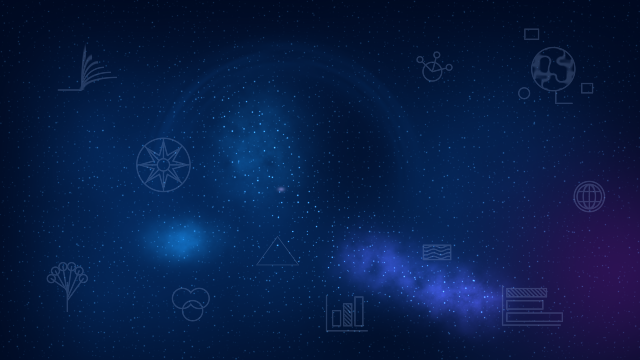
Reproduce this background procedurally as a WebGL 1 fragment shader.

```glsl
precision highp float;
uniform vec2 u_resolution;

const vec3 NAVY = vec3(0.0, 0.035, 0.125);
const vec3 BLUE = vec3(0.015, 0.145, 0.335);
const vec3 PURPLE = vec3(0.19, 0.07, 0.34);
const vec3 CYAN = vec3(0.05, 0.27, 0.4);
const vec3 VIOLET = vec3(0.2, 0.2, 0.52);
const vec3 STARLIGHT = vec3(0.35, 0.72, 0.95);
const vec3 CHALK = vec3(0.55, 0.65, 0.85);
const vec2 HALO_CENTER = vec2(0.79, 0.5);
const float HALO_RADIUS = 0.345;
const float LINE_WIDTH = 0.0006;
const float LINE_OPACITY = 0.25;
const float STAR_RADIUS = 0.0022;

float hash(vec2 p) { return fract(sin(dot(p, vec2(127.1, 311.7))) * 43758.5); }

float noise(vec2 p) {
  vec2 i = floor(p), f = fract(p);
  f = f * f * (3.0 - 2.0 * f);
  return mix(mix(hash(i), hash(i + vec2(1, 0)), f.x),
             mix(hash(i + vec2(0, 1)), hash(i + 1.0), f.x), f.y);
}

float fbm(vec2 p) {
  float sum = 0.0, amp = 0.5;
  for (int i = 0; i < 5; i++) { sum += amp * noise(p); p = p * 2.03 + 7.3; amp *= 0.5; }
  return sum;
}

float glow(vec2 p, vec2 center, vec2 size) {
  vec2 q = (p - center) / size;
  return exp(-dot(q, q));
}

// Outline distances
float seg(vec2 p, vec2 a, vec2 b) {
  vec2 d = b - a;
  return length(p - a - d * clamp(dot(p - a, d) / dot(d, d), 0.0, 1.0));
}
float ring(vec2 p, vec2 c, float r) { return abs(length(p - c) - r); }
float oval(vec2 q, vec2 r) { return abs(length(q / r) - 1.0) * min(r.x, r.y); }
float box(vec2 p, vec2 c, vec2 h) {
  vec2 q = abs(p - c) - h;
  return length(max(q, 0.0)) + min(max(q.x, q.y), 0.0);
}
float axes(vec2 p, vec2 o, vec2 size) {
  return min(seg(p, o, o + vec2(size.x, 0)), seg(p, o, o + vec2(0, size.y)));
}

float wheel(vec2 q) {
  float a = mod(atan(q.y, q.x) + 0.3927, 0.7854) - 0.3927;
  vec2 s = length(q) * vec2(cos(a), abs(sin(a)));
  float d = min(seg(s, vec2(0.017, 0), vec2(0.074, 0)), seg(s, vec2(0.066, 0), vec2(0.026, 0.011)));
  return min(d, min(ring(q, vec2(0), 0.074), ring(q, vec2(0), 0.017)));
}

float charts(vec2 p) {
  float d = min(axes(p, vec2(0.907, 0.081), vec2(0.113, 0.097)), axes(p, vec2(1.396, 0.097), vec2(0.16, 0.109)));
  float hatch = abs(fract((p.x + p.y) * 90.0) - 0.5) / 127.0;
  for (int i = 0; i < 3; i++) {
    float k = float(i), h = 0.021 + 0.0095 * k, w = 0.055 - 0.021 * k + 0.016 * k * k;
    float column = box(p, vec2(0.935 + 0.031 * k, 0.095 + h), vec2(0.011, h));
    float row = box(p, vec2(1.408 + w, 0.187 - 0.034 * k), vec2(w, 0.0115));
    d = min(d, min(abs(column), abs(row)));
    if (i < 2) d = min(d, max(i == 1 ? column : row, hatch));
  }
  return d;
}

// Fan, tree and hub with satellites
float sprouts(vec2 p) {
  vec2 q = p - vec2(0.227, 0.75), t = p - vec2(0.187, 0.135), hub = p - vec2(1.201, 0.801);
  float d = min(min(seg(q, vec2(-0.065, 0), vec2(0)), seg(t, vec2(0), vec2(0, 0.08))), ring(hub, vec2(0), 0.026));
  for (int i = 0; i < 6; i++) {
    float k = float(i), a = 0.25 + 0.53 * k;
    vec2 r = vec2(0.012 + 0.017 * k, 0.105 - 0.014 * k), dir = vec2(cos(a), sin(a));
    if (q.y > 0.0 && q.x < r.x) d = min(d, oval(q - vec2(r.x, 0), r));
    vec2 tip = vec2(0, 0.08) + 0.046 * dir;
    d = min(d, min(seg(t, vec2(0, 0.03 + 0.006 * k), tip), ring(t, tip, 0.011)));
    if (mod(k, 2.0) < 0.5) d = min(d, min(seg(hub, vec2(0), dir * 0.04), ring(hub, dir * 0.048, 0.008)));
  }
  return d;
}

float sketches(vec2 p) {
  float d = min(min(charts(p), sprouts(p)), wheel(p - vec2(0.454, 0.542)));
  // Globes and callouts
  vec2 w = p - vec2(1.537, 0.808), g = p - vec2(1.637, 0.454);
  d = min(d, min(ring(w, vec2(0), 0.06), max(abs(noise(w * 45.0) - 0.5) * 0.018, length(w) - 0.06)));
  d = min(d, min(abs(box(w, vec2(-0.06, 0.097), vec2(0.019, 0.014))), abs(box(w, vec2(0.094, -0.053), vec2(0.015, 0.013)))));
  d = min(d, min(ring(w, vec2(-0.081, -0.067), 0.015), axes(w, vec2(0.007, -0.095), vec2(0.045, 0.035))));
  float grid = min(oval(g, vec2(0.017, 0.034)), min(abs(g.x), abs(abs(g.y) - 0.014)));
  d = min(d, min(min(ring(g, vec2(0), 0.034), ring(g, vec2(0), 0.042)), max(grid, length(g) - 0.034)));
  // Linked circles, peak and wavy panel
  d = min(d, min(ring(vec2(abs(p.x - 0.53), p.y), vec2(0.023, 0.171), 0.028), ring(p, vec2(0.535, 0.137), 0.028)));
  vec2 m = vec2(abs(p.x - 0.771), p.y - 0.264);
  d = min(d, 0.0008 + min(seg(m, vec2(0, 0.079), vec2(0.058, 0)), seg(m, vec2(0), vec2(0.058, 0))));
  float panel = box(p, vec2(1.214, 0.299), vec2(0.038, 0.02));
  float waves = abs(fract(p.y * 100.0 + 0.3 * sin(p.x * 150.0)) - 0.5) / 100.0;
  return min(d, min(abs(panel), max(panel, waves)));
}

float stars(vec2 p, float cells, float px) {
  vec2 id = floor(p * cells), at = 0.2 + 0.6 * vec2(hash(id), hash(id + 31.7));
  float light = pow(hash(id + 73.1), 5.0), r = max(STAR_RADIUS * (0.4 + 0.6 * light), 0.6 * px);
  return light * glow(fract(p * cells) / cells, at / cells, vec2(r));
}

void main() {
  float px = 1.0 / u_resolution.y;
  vec2 p = gl_FragCoord.xy * px, h = p - HALO_CENTER;
  float dust = fbm(p * 24.0), radius = length(h);
  // Blue field with dark edges and hollows
  float field = smoothstep(-0.12, 0.32, p.x) * (1.0 - smoothstep(1.3, 1.95, p.x));
  field *= (1.0 - smoothstep(0.5, 1.08, p.y)) * smoothstep(-0.3, 0.3, p.y);
  field *= 1.0 - 0.6 * glow(p, vec2(0.98, 0.57), vec2(0.19, 0.25));
  field *= 1.0 - 0.6 * glow(p, vec2(1.08, 0.05), vec2(0.35, 0.13));
  vec3 color = mix(NAVY, BLUE, field * (0.8 + 0.45 * fbm(p * 5.0)));
  color = mix(color, PURPLE, 0.9 * glow(p, vec2(1.72, 0.25), vec2(0.3, 0.27)));
  // Streaked halo
  float streak = noise(vec2(radius * 90.0, 3.0 * h.x / max(radius, 0.01)));
  float halo = glow(vec2(radius), vec2(HALO_RADIUS), vec2(0.07)) * smoothstep(-0.15, 0.2, h.y);
  color += halo * (0.3 + 0.7 * streak) * vec3(0.008, 0.045, 0.08);
  // Nebulae and diagonal dust band
  color += CYAN * glow(p, vec2(0.72, 0.585), vec2(0.11, 0.14)) * (0.1 + 0.75 * dust);
  color += CYAN * glow(p, vec2(0.51, 0.33), vec2(0.095, 0.055)) * (0.35 + 0.9 * dust);
  float band = exp(-pow(seg(p, vec2(1.02, 0.28), vec2(1.32, 0.16)) / 0.075, 2.0));
  color += VIOLET * (band * (0.12 + dust) + 0.9 * dust * glow(p, vec2(1.28, 0.18), vec2(0.1, 0.04)));
  // Stars, denser near the nebulae
  float trail = exp(-pow(seg(p, vec2(0.68, 0.66), vec2(0.94, 0.26)) / 0.13, 2.0)), light = 0.0;
  for (int i = 0; i < 3; i++) light += stars(p + 3.7 * float(i), 20.0 + 26.0 * float(i), px);
  color += STARLIGHT * light * (0.2 + 0.55 * max(trail, band) + 0.2 * field);
  color += vec3(0.35, 0.25, 0.3) * glow(p, vec2(0.781, 0.474), vec2(0.009, 0.006));
  // Chalk drawings
  float chalk = 1.0 - smoothstep(LINE_WIDTH, LINE_WIDTH + px, sketches(p));
  gl_FragColor = vec4(mix(color, CHALK, LINE_OPACITY * chalk), 1.0);
}
```
